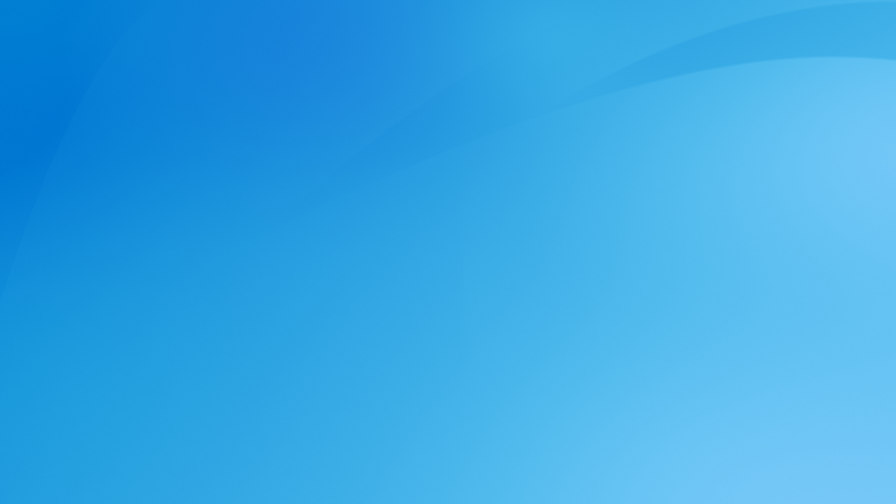
This background is drawn by a Shadertoy shader. Its source:

```glsl
const float EDGE_SOFTNESS = 0.004;

// Elliptical soft light, 1 at its centre
float glow(vec2 p, vec2 centre, vec2 radius) {
    vec2 d = (p - centre) / radius;
    return exp(-dot(d, d));
}

// 1 above the curve height, 0 below it
float above(float y, float curveHeight) {
    return smoothstep(-EDGE_SOFTNESS, EDGE_SOFTNESS, y - curveHeight);
}

// Arch falling away from its peak, straightening with distance
float arch(float x, vec2 peak, float bend, float straighten) {
    float d = abs(x - peak.x);
    return peak.y - bend * d * d / (1.0 + straighten * d);
}

// Deep azure to pale sky blue
vec3 skyRamp(float tone) {
    return vec3(tone,
                0.47 + tone * (1.14 - tone),
                0.825 + tone * (0.36 - 0.1 * tone));
}

float hash(vec2 p) {
    return fract(sin(dot(p, vec2(127.1, 311.7))) * 43758.5);
}

void mainImage(out vec4 fragColor, in vec2 fragCoord) {
    vec2 uv = fragCoord / iResolution.xy;

    // Broad diagonal gradient and soft lights
    float tone = 0.27 * uv.x + 0.13 * (1.0 - uv.y);
    tone += 0.095 * glow(uv, vec2(0.80, 0.02), vec2(0.27, 0.34));
    tone += 0.045 * glow(uv, vec2(0.76, 0.66), vec2(0.17, 0.24));
    tone += 0.030 * glow(uv, vec2(0.60, 0.94), vec2(0.09, 0.14));
    tone -= 0.035 * glow(uv, vec2(0.02, 0.73), vec2(0.16, 0.22));
    tone -= 0.015 * glow(uv, vec2(0.25, 0.72), vec2(0.18, 0.18));

    // Sweeping ribbon between two arches
    float upperSide = above(uv.y, arch(uv.x, vec2(1.0, 0.997), 1.42, 0.0));
    float lowerSide = above(uv.y, arch(uv.x, vec2(0.93, 0.887), 1.5, 1.15));
    float ribbon = lowerSide * (1.0 - upperSide);
    float rightGlow = glow(uv, vec2(1.0, 0.73), vec2(0.19, 0.26));
    tone += 0.13 * rightGlow * mix(1.0, 0.3, lowerSide);
    tone -= 0.045 * ribbon * smoothstep(0.58, 0.78, uv.x);
    tone -= 0.012 * lowerSide * glow(uv, vec2(0.52, 0.72), vec2(0.22, 0.18));

    // Faint inner fold
    float foldDistance = 0.573 - uv.x;
    float foldHeight = 0.907 - foldDistance * (1.0 + 1.2 * foldDistance);
    float underFold = 1.0 - above(uv.y, foldHeight);
    tone -= 0.012 * underFold * glow(uv, vec2(0.46, 0.76), vec2(0.15, 0.18));

    // Dark corner curve and faint vertical crease
    float corner = above(uv.y, 0.4 + uv.x * (5.5 - 12.0 * uv.x));
    tone -= 0.012 * corner * (1.0 - smoothstep(0.10, 0.20, uv.x));
    float crease = smoothstep(0.514, 0.520, uv.x);
    tone += 0.008 * crease * glow(uv, vec2(0.517, 0.43), vec2(0.06, 0.13));

    // Hue shifts: cobalt at the top, cyan around it
    vec3 color = skyRamp(max(tone, 0.0));
    color.g -= 0.050 * glow(uv, vec2(0.35, 0.92), vec2(0.16, 0.22));
    color.g += 0.025 * glow(uv, vec2(0.0, 0.25), vec2(0.22, 0.28));
    color.g += 0.030 * glow(uv, vec2(0.0, 1.0), vec2(0.16, 0.14));
    color.g += 0.015 * glow(uv, vec2(0.60, 0.93), vec2(0.10, 0.12));

    // Fine grain against banding
    color += (hash(floor(uv * vec2(512.0, 288.0))) - 0.5) * 0.004;
    fragColor = vec4(clamp(color, 0.0, 1.0), 1.0);
}
```
